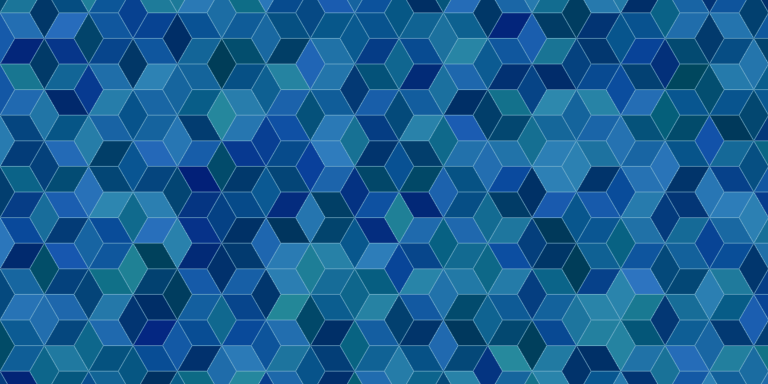
Give the GLSL for this pattern, as a WebGL 1 fragment shader.

```glsl
precision highp float;
// Rhombille tiling of flat blue and teal rhombi with fine pale seams.
uniform vec2 u_resolution;

const float ROWS = 15.0;         // half-hexagon rows down the canvas
const float SQRT3 = 1.7320508;   // column spacing, in row heights
const float SEAM_WIDTH = 0.04;   // in row heights
const float SEAM_OPACITY = 0.55;
const vec3 SEAM_COLOR = vec3(0.55, 0.75, 0.84);

// Two independent random values per tile.
vec2 hash22(vec2 p) {
  vec3 q = fract(p.xyx * vec3(0.1031, 0.1030, 0.0973));
  q += dot(q, q.yzx + 33.33);
  return fract((q.xx + q.yz) * q.zy);
}

// Tile id in xy, distance to the nearest seam in z.
vec3 rhombille(vec2 p) {
  float column = floor(p.x / SQRT3 + 0.5);
  float parity = mod(column + 1.0, 2.0);
  float center = 2.0 * floor((p.y - parity) * 0.5 + 0.5) + parity;
  vec2 d = abs(p - vec2(column * SQRT3, center));

  // Upright diamonds stack tip to tip in each column.
  float inside = 0.5 * (1.0 - SQRT3 * d.x - d.y);
  if (inside > 0.0) return vec3(column, center, inside);

  // Slanted rhombi fill the rows between neighbouring columns.
  float rowSeam = abs(p.y - floor(p.y + 0.5));
  vec2 cell = floor(vec2(p.x / SQRT3, p.y));
  return vec3(cell + vec2(57.0, 113.0), min(-inside, rowSeam));
}

// Lightness ramp with a shift between pure blue and teal.
vec3 tileColor(vec2 id) {
  vec2 tone = hash22(id + 19.0);
  vec2 tint = hash22(id + 271.0);
  vec3 navy = vec3(0.0, 0.175, 0.40);
  vec3 ocean = vec3(0.03, 0.34, 0.555);
  vec3 sky = vec3(0.18, 0.51, 0.71);
  float t = tone.x;
  vec3 color = t < 0.45 ? mix(navy, ocean, t / 0.45)
                        : mix(ocean, sky, (t - 0.45) / 0.55);
  float teal = tint.x + tint.y - 1.0;
  return clamp(color + teal * vec3(-0.01, 0.065, -0.085), 0.0, 1.0);
}

// Box-filtered coverage of a line, also valid when thinner than a pixel.
float lineCoverage(float dist, float width, float pixel) {
  float high = min(dist + 0.5 * width, 0.5 * pixel);
  float low = max(dist - 0.5 * width, -0.5 * pixel);
  return clamp((high - low) / pixel, 0.0, 1.0);
}

void main() {
  float pixel = ROWS / u_resolution.y;
  vec2 p = gl_FragCoord.xy * pixel - vec2(0.0, 0.5);
  vec3 tile = rhombille(p);
  float seam = lineCoverage(tile.z, SEAM_WIDTH, pixel);
  vec3 color = mix(tileColor(tile.xy), SEAM_COLOR, seam * SEAM_OPACITY);
  gl_FragColor = vec4(color, 1.0);
}
```
